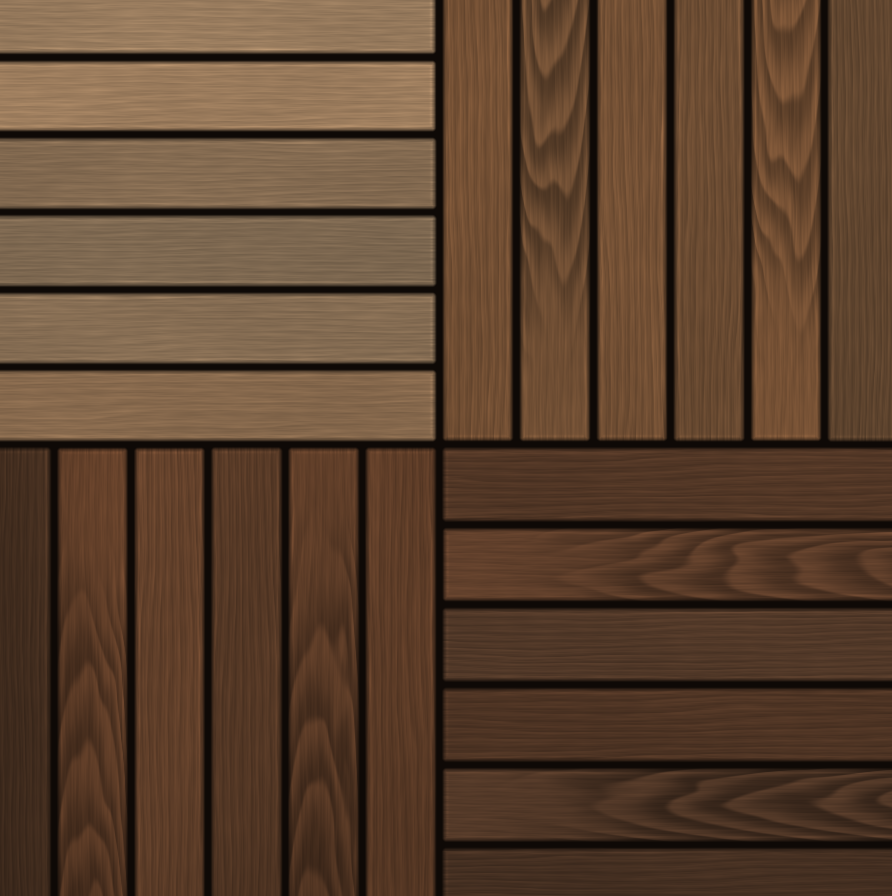
Write a WebGL 2 fragment shader that draws this texture.

```glsl
#version 300 es
precision highp float;

uniform vec2 u_resolution;
out vec4 outColor;

const vec2 CENTRE = vec2(0.4925, 0.504);
const float HALF_GAP = 0.0042;
const vec3 GAP_COLOR = vec3(0.055, 0.035, 0.022);
const vec3 PALE_WOOD = vec3(0.515, 0.415, 0.315);
const vec3 TAN_WOOD = vec3(0.405, 0.287, 0.192);
const vec3 RED_WOOD = vec3(0.375, 0.250, 0.168);
const vec3 DARK_WOOD = vec3(0.335, 0.228, 0.160);

float hash(vec2 p) {
  return fract(sin(dot(p, vec2(127.1, 311.7))) * 4375.85);
}

// Distance to the nearest scattered point
float cellular(vec2 p) {
  vec2 cell = floor(p);
  float nearest = 2.0;
  for (int j = -1; j <= 1; j++) {
    for (int i = -1; i <= 1; i++) {
      vec2 c = cell + vec2(i, j);
      vec2 point = c + vec2(hash(c), hash(c + 19.3));
      nearest = min(nearest, length(point - p));
    }
  }
  return nearest;
}

float layeredSines(vec2 p, float seed) {
  float sum = 0.0;
  float amplitude = 0.5;
  for (int i = 0; i < 4; i++) {
    sum += amplitude * sin(p.x + 1.3 * sin(p.y + seed) + seed);
    p = mat2(1.5, 0.9, -0.9, 1.5) * p + 2.1;
    amplitude *= 0.55;
  }
  return sum;
}

// Slow rise and quick fall, like one year of growth
float growthRing(float phase) {
  float t = fract(phase);
  return smoothstep(0.0, 0.8, t) * (1.0 - smoothstep(0.82, 1.0, t));
}

// Darkness of the grain; q = (along the slat, -0.5..0.5 across it)
float woodGrain(vec2 q, float seed, float figure) {
  float warp = layeredSines(vec2(q.x * 9.0, q.y * 4.0), seed * 40.0);
  float lines = growthRing(q.y * (7.0 + 5.0 * seed) + warp * 0.65 + seed * 9.0);
  float fine = growthRing(q.y * 21.0 + warp * 0.9 + q.x * 2.0);
  float bend = q.y + 0.25 * (seed - 0.5) + 0.08 * warp;
  float arch = growthRing(q.x * 11.0 - 9.0 * bend * bend + warp * 0.6 + seed * 5.0);
  arch *= smoothstep(0.05, 0.24, q.x + 0.05 * warp);
  float straight = 0.6 * lines + 0.4 * fine;
  return mix(straight * 0.48, arch + 0.22 * straight, figure);
}

// Signed distance inside a slat with slightly rounded ends
float slatInset(float toSide, float toEnd, float radius) {
  vec2 d = vec2(radius) - vec2(toSide, toEnd);
  return radius - length(max(d, 0.0)) - min(max(d.x, d.y), 0.0);
}

vec3 quadrantColor(vec2 side) {
  vec3 lower = mix(RED_WOOD, DARK_WOOD, side.x);
  vec3 upper = mix(PALE_WOOD, TAN_WOOD, side.x);
  return mix(lower, upper, side.y);
}

void main() {
  vec2 uv = gl_FragCoord.xy / u_resolution;
  float pixel = 1.0 / min(u_resolution.x, u_resolution.y);

  // Four blocks of parallel slats, turned in alternation
  vec2 p = uv - CENTRE;
  vec2 side = step(0.0, p);
  bool horizontal = side.x != side.y;
  vec2 q = horizontal ? abs(p) : abs(p.yx);
  float lowerRight = side.x * (1.0 - side.y);
  float pale = side.y * (1.0 - side.x);
  float pitch = mix(0.0864, 0.0894, lowerRight);

  // Slat number and its own random values
  float index = floor(q.y / pitch);
  float across = q.y - index * pitch;
  vec2 id = vec2(index + side.x * 11.0, side.y * 17.0 + 3.0);
  float seed = hash(id);
  float tone = hash(id + 5.7);

  // Wood with growth rings, pores and cloudy stains
  float archSlat = 1.0 - step(0.5, abs(mod(index, 3.0) - 1.0));
  float figure = archSlat * (1.0 - pale) * (0.65 + 0.35 * seed);
  vec2 local = vec2(q.x, across / pitch - 0.5);
  float grain = woodGrain(local, seed, figure);
  float pores = cellular(vec2(q.x * 26.0, q.y * 420.0) + id * 13.0);
  float stain = layeredSines(vec2(q.x * 14.0, local.y * 2.5), tone * 30.0);
  vec3 color = quadrantColor(side);
  color *= 0.91 + 0.22 * tone;
  color *= mix(vec3(1.03, 0.99, 0.95), vec3(0.98, 1.01, 1.03), seed);
  color *= 1.08 - mix(0.40, 0.22, pale) * grain;
  color *= 0.95 + 0.10 * pores + 0.035 * stain;

  // Light falls off toward the lower edge and the lower left
  color *= 1.04 - 0.17 * pow(1.0 - uv.y, 2.0);
  color *= 1.0 - 0.22 * (1.0 - side.y) * smoothstep(0.14, 0.0, uv.x);

  // Dark gaps, shaded edges and a thin worn highlight
  float toSide = min(across, pitch - across);
  float inset = slatInset(toSide, q.x, 0.008) - HALF_GAP - 0.0008 * (tone - 0.5);
  color *= mix(0.68, 1.0, smoothstep(0.0, 0.006, inset));
  float rim = exp(-pow((inset - 0.0042) / 0.0018, 2.0));
  color *= 1.0 + rim * (0.08 + 0.10 * pores);
  float soft = max(pixel, 0.0018);
  color = mix(GAP_COLOR, color, smoothstep(-soft, soft, inset));

  outColor = vec4(color, 1.0);
}
```
